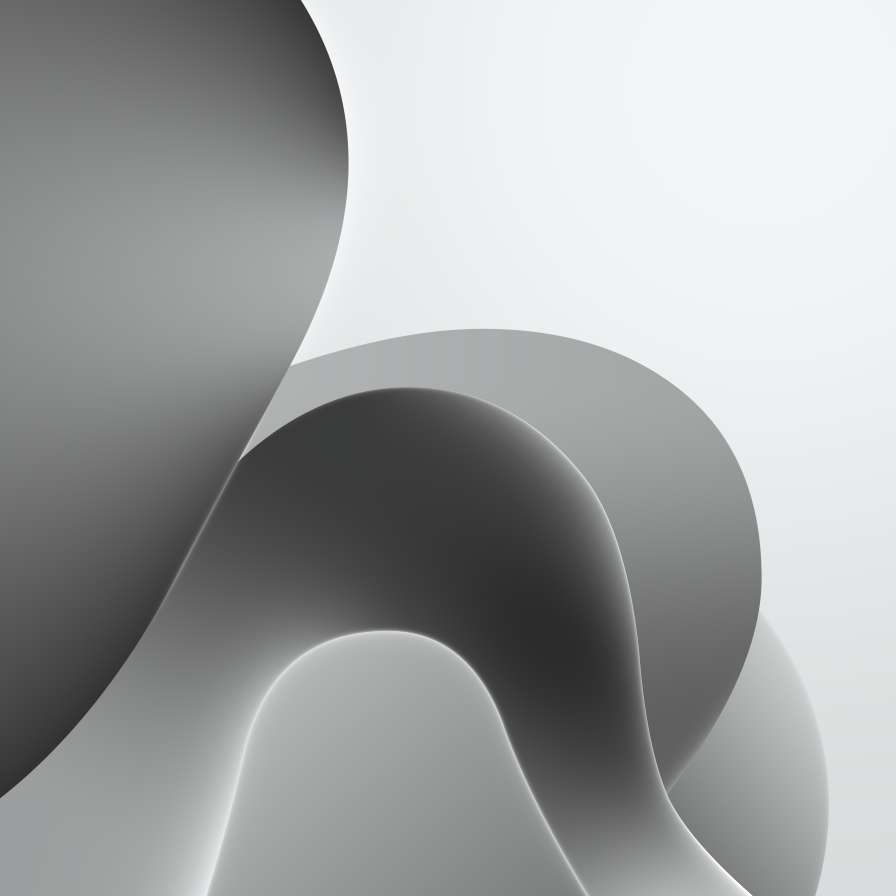
A WebGL 1 fragment shader for this background:

```glsl
precision highp float;
// Overlapping smooth grey waves with soft shading and thin lit rims on a pale ground.
uniform vec2 u_resolution;

#define LINE_WIDTH 0.0018
#define RIM_LIGHT 0.42
#define INNER_GLOW 0.30
#define EDGE_SHADE 0.32
#define TINT vec3(0.993, 1.0, 1.004)

// Signed distance to a quadratic curve, positive on the right of its direction.
float curveDistance(vec2 p, vec2 a, vec2 b, vec2 c) {
  vec2 slope = 2.0 * (b - a);
  vec2 bend = a - 2.0 * b + c;
  float t = 0.0;
  float nearest = 1e5;
  for (int i = 0; i <= 8; i++) {
    float u = float(i) / 8.0;
    vec2 r = a + (slope + bend * u) * u - p;
    float d = dot(r, r);
    if (d < nearest) { nearest = d; t = u; }
  }
  // Damped Newton steps refine the closest sample.
  for (int i = 0; i < 4; i++) {
    vec2 r = a + (slope + bend * t) * t - p;
    vec2 v = slope + 2.0 * bend * t;
    float vv = dot(v, v);
    t = clamp(t - dot(r, v) / max(vv + 2.0 * dot(r, bend), 0.3 * vv), 0.0, 1.0);
  }
  vec2 r = p - a - (slope + bend * t) * t;
  vec2 v = slope + 2.0 * bend * t;
  return length(r) * (v.y * r.x - v.x * r.y < 0.0 ? -1.0 : 1.0);
}

float closer(float a, float b) {
  return abs(a) < abs(b) ? a : b;
}

// Four joined curves: a, c, e, g, i are joints, the others are controls.
float pathDistance(vec2 p, vec2 a, vec2 b, vec2 c, vec2 d, vec2 e,
                   vec2 f, vec2 g, vec2 h, vec2 i) {
  return closer(closer(curveDistance(p, a, b, c), curveDistance(p, c, d, e)),
                closer(curveDistance(p, e, f, g), curveDistance(p, g, h, i)));
}

float falloff(float d, float size) {
  return exp(-abs(d) / size);
}

float cover(float d) {
  float pixel = 1.0 / min(u_resolution.x, u_resolution.y);
  return smoothstep(-0.7 * pixel, 0.7 * pixel, d);
}

void main() {
  vec2 p = gl_FragCoord.xy / u_resolution;

  // Outlines
  float drop = pathDistance(p, vec2(0.3125, 1.033), vec2(0.389, 0.935),
    vec2(0.389, 0.818), vec2(0.389, 0.711), vec2(0.322, 0.589),
    vec2(0.257, 0.469), vec2(0.193, 0.349), vec2(0.096, 0.169), vec2(-0.039, 0.081));
  float dome = pathDistance(p, vec2(0.26, 0.568), vec2(0.423, 0.633),
    vec2(0.538, 0.633), vec2(0.676, 0.633), vec2(0.762, 0.5625),
    vec2(0.85, 0.49), vec2(0.85, 0.355), vec2(0.85, 0.232), vec2(0.703, 0.0625));
  float arch = pathDistance(p, vec2(0.241, 0.46), vec2(0.341, 0.568),
    vec2(0.456, 0.568), vec2(0.572, 0.568), vec2(0.651, 0.469),
    vec2(0.699, 0.409), vec2(0.7135, 0.271), vec2(0.721, 0.1705), vec2(0.745, 0.112));
  arch = closer(arch, curveDistance(p, vec2(0.745, 0.112), vec2(0.771, 0.056),
    vec2(0.866, -0.022)));
  float hill = pathDistance(p, vec2(0.215, -0.048), vec2(0.25, 0.06),
    vec2(0.271, 0.154), vec2(0.302, 0.2955), vec2(0.4335, 0.2955),
    vec2(0.521, 0.2955), vec2(0.56, 0.195), vec2(0.591, 0.104), vec2(0.671, -0.025));
  float disc = 0.348 - length(p - vec2(0.577, 0.1015));

  // Pale ground, brighter at the upper right and beside the drop
  float shade = 0.96 - 0.10 * smoothstep(0.1, 0.9, length(p - vec2(0.85, 0.9)));
  shade += 0.05 * falloff(drop, 0.02);

  // Disc at the lower right
  float discShade = 0.80 + 0.91 * (p.y - 0.297) + 1.28 * (p.x - 0.86);
  discShade += 0.08 * falloff(disc, 0.004);
  shade = mix(shade, discShade, cover(disc));

  // Mid grey dome
  float domeShade = 0.70 - 0.28 * smoothstep(0.58, 0.17, p.y) - 0.115 * (p.x - 0.325);
  domeShade += 0.22 * falloff(dome, 0.008) * smoothstep(0.28, 0.12, p.y);
  shade = mix(shade, domeShade, cover(dome));

  // Dark arch: lit feet, deep core, glowing outer and inner rims
  float foot = dot(p - vec2(0.339, 0.453), vec2(-1.077, -1.727));
  vec2 core = (p - vec2(0.6, 0.26)) / 0.14;
  float archShade = 0.23 + 0.39 * smoothstep(-0.1, 0.95, foot) - 0.08 * exp(-dot(core, core));
  archShade += 0.35 * smoothstep(0.17, -0.03, p.y) * smoothstep(0.57, 0.78, p.x);
  float upper = smoothstep(0.2, 0.42, p.y);
  archShade += RIM_LIGHT * mix(0.65, 1.0, upper) * smoothstep(0.38, 0.64, p.x)
    * falloff(arch, mix(0.014, 0.032, upper));
  archShade += 0.3 * falloff(arch, LINE_WIDTH) * smoothstep(0.26, 0.45, p.x);
  archShade += INNER_GLOW * falloff(hill, 0.036) * mix(0.1, 1.0, smoothstep(0.46, 0.28, p.x));
  shade = mix(shade, archShade, cover(arch));

  // Light hill under the arch
  float hillShade = 0.73 + 0.4 * (p.y - 0.297) - 0.384 * (p.x - 0.3125);
  hillShade += 0.09 * falloff(hill, 0.01);
  shade = mix(shade, hillShade, cover(hill));
  shade = mix(shade, 0.92, 0.75 * falloff(hill, LINE_WIDTH));

  // Large drop with a light band that narrows to the right
  float band = (p.y - 0.694) / mix(0.378, 0.195, clamp(p.x / 0.39, 0.0, 1.0));
  float dropShade = 0.25 + (0.31 + 0.31 * p.x) * exp(-band * band);
  dropShade *= 1.0 - EDGE_SHADE * falloff(drop, 0.065) * smoothstep(0.05, 0.21, abs(p.y - 0.69));
  shade = mix(shade, dropShade, cover(drop));
  float seam = smoothstep(0.28, 0.38, p.y) * smoothstep(0.56, 0.46, p.y);
  shade += 0.25 * seam * falloff(drop, LINE_WIDTH);

  gl_FragColor = vec4(clamp(shade * TINT, 0.0, 1.0), 1.0);
}
```
